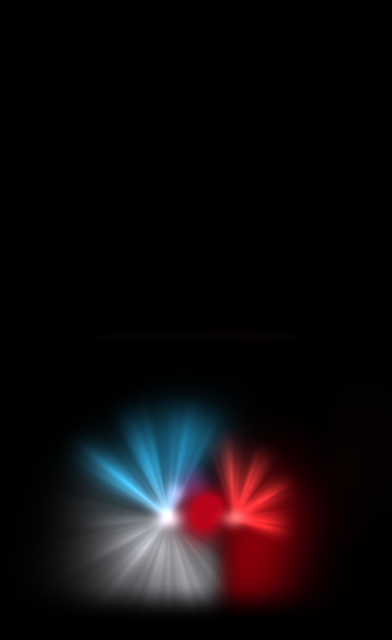
Reproduce this background procedurally as a WebGL 2 fragment shader.

```glsl
#version 300 es
precision highp float;

uniform vec2 u_resolution;
out vec4 fragColor;

#define WHITE_CORE vec2(-0.042, 0.191)
#define RED_CORE vec2(0.060, 0.190)
#define BLUE vec3(0.13, 0.53, 0.70)
#define PALE vec3(0.88, 0.87, 0.95)
#define SALMON vec3(0.72, 0.23, 0.22)
#define CRIMSON vec3(0.74, 0.01, 0.10)
#define DARK_RED vec3(0.44, 0.0, 0.03)
#define SMOKE vec3(0.96, 0.97, 1.0)
#define STREAK_DEPTH 0.30
#define FLOOR_Y 0.025

// Soft elliptical light
float glow(vec2 p, vec2 center, vec2 radius) {
  vec2 q = (p - center) / radius;
  return exp(-dot(q, q));
}

// Widening ray that fades toward its reach
float beam(vec2 d, float angle, float spread, float reach) {
  vec2 axis = vec2(cos(angle), sin(angle));
  float along = dot(d, axis);
  float across = dot(d, vec2(-axis.y, axis.x));
  float width = 0.005 + spread * max(along, 0.0);
  float fade = smoothstep(-0.005, 0.03, along) * (1.0 - smoothstep(0.35 * reach, reach, along));
  return exp(-across * across / (width * width)) * fade;
}

// Fine radial streaks from layered sines
float streaks(vec2 d, float phase) {
  float a = atan(d.x, d.y);
  float s = 0.5 * sin(a * 13.0 + phase) + 0.3 * sin(a * 29.0 + phase * 2.3)
          + 0.2 * sin(a * 47.0 - phase);
  return 1.0 + STREAK_DEPTH * s * smoothstep(0.01, 0.06, length(d));
}

void main() {
  vec2 p = (gl_FragCoord.xy - vec2(0.5 * u_resolution.x, 0.0)) / u_resolution.y;
  vec2 dw = p - WHITE_CORE;
  vec2 dr = p - RED_CORE;
  float ground = smoothstep(FLOOR_Y, FLOOR_Y + 0.065, p.y);
  float redSide = smoothstep(0.015, 0.065, p.x);

  // Grey smoke on the left, dark red smoke on the right
  float smoke = 0.36 * glow(p, vec2(-0.09, 0.115), vec2(0.095, 0.085))
              + 0.40 * glow(p, vec2(0.0, 0.09), vec2(0.065, 0.06))
              + 0.32 * glow(p, vec2(-0.055, 0.155), vec2(0.06, 0.04))
              + 0.10 * glow(p, vec2(-0.15, 0.21), vec2(0.06, 0.07));
  float ember = glow(p, vec2(0.08, 0.115), vec2(0.075, 0.11))
              + 0.50 * glow(p, vec2(0.12, 0.20), vec2(0.075, 0.085));
  vec3 color = SMOKE * smoke * ground * (1.0 - redSide) * mix(1.0, streaks(dw, 2.0), 0.4);
  color += DARK_RED * ember * ground * redSide;

  // Blue fan
  float blueFan = 0.0;
  for (int i = 0; i < 3; i++) {
    float k = float(i);
    blueFan += beam(dw, 1.31 + 0.575 * k, 0.21 - 0.025 * k, 0.205 + 0.004 * k);
  }
  float blueHaze = 0.34 * glow(p, vec2(-0.015, 0.325), vec2(0.065, 0.05))
                 + 0.30 * glow(p, vec2(-0.095, 0.255), vec2(0.065, 0.05));
  float whiteHeat = exp(-dot(dw, dw) / 0.0032);
  color += mix(BLUE, PALE, 0.45 * whiteHeat) * (0.82 * blueFan * streaks(dw, 0.7) + blueHaze);

  // Pale side rays
  for (int i = 0; i < 3; i++) {
    color += PALE * 0.16 * beam(dw, 3.23 + 0.38 * float(i), 0.09, 0.15);
  }

  // Salmon fan
  float redFan = 0.0;
  for (int i = 0; i < 4; i++) {
    float k = float(i);
    redFan += beam(dr, -0.14 + 0.76 * k - 0.05 * k * k, 0.19 - 0.01 * k, 0.105 + 0.016 * k);
  }
  color += SALMON * 0.85 * redFan * streaks(dr, 1.9);

  // Violet overlap and crimson heart
  color = mix(color, vec3(0.50, 0.32, 0.62), 0.65 * glow(p, vec2(-0.002, 0.238), vec2(0.025, 0.030)));
  float heart = glow(p, vec2(0.011, 0.193), vec2(0.034, 0.036))
              + 0.5 * glow(p, vec2(0.027, 0.213), vec2(0.025, 0.022));
  color = mix(color, CRIMSON, min(heart * 1.15, 0.97));

  // Bright cores
  color += PALE * 0.75 * glow(p, WHITE_CORE, vec2(0.019, 0.016));
  color += vec3(0.55, 0.45, 0.60) * 0.55 * glow(p, vec2(-0.031, 0.229), vec2(0.014, 0.016));
  color += vec3(0.50, 0.40, 0.38) * glow(p, RED_CORE, vec2(0.018, 0.013));

  // Barely lit rim and side panel
  float rimY = 0.476 - 0.12 * p.x * p.x;
  float rim = exp(-pow((p.y - rimY) / 0.007, 2.0)) * (1.0 - smoothstep(0.10, 0.20, abs(p.x)));
  vec3 rimTint = mix(vec3(0.008, 0.016, 0.026), vec3(0.030, 0.012, 0.006), smoothstep(-0.04, 0.04, p.x));
  color += rimTint * rim;
  float panel = smoothstep(0.18, 0.24, p.x) * glow(p, vec2(0.26, 0.30), vec2(0.09, 0.10));
  color += vec3(0.026, 0.009, 0.005) * panel;

  fragColor = vec4(clamp(color, 0.0, 1.0), 1.0);
}
```
